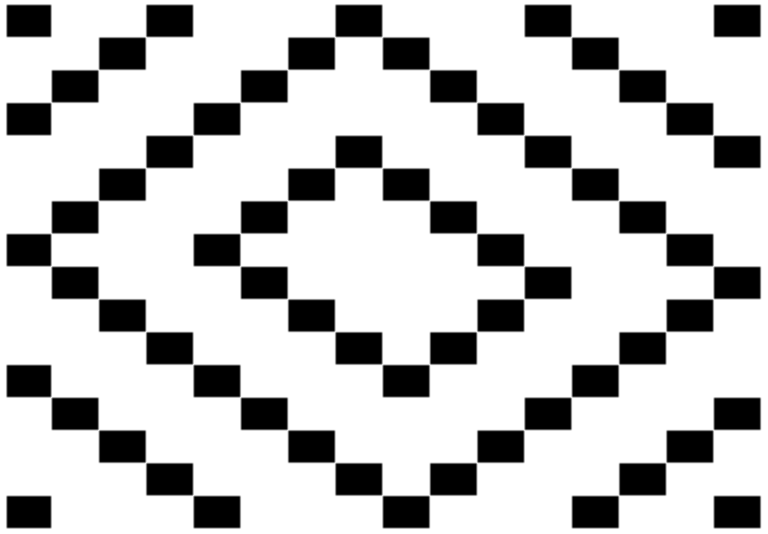
Give the GLSL for this pattern, as a Shadertoy shader.

```glsl
// 1 where a cell of the 16 x 16 grid is filled, 0 elsewhere
float filledCell(vec2 cell) {
    vec2 fromCenter = cell - 7.5;
    vec2 a = abs(fromCenter);
    if (max(a.x, a.y) > 7.6) return 0.0;

    // Stepped diamonds every four cells, shifted by one between opposite quadrants
    float ring = a.x + a.y;
    float phase = fromCenter.x * fromCenter.y < 0.0 ? 0.0 : 3.0;
    bool onDiamond = abs(mod(ring + 0.5, 4.0) - 0.5 - phase) < 0.25;
    bool corner = ring > 14.5;
    return onDiamond || corner ? 1.0 : 0.0;
}

// Soft coverage of a centred box, in units of canvas height
float softBox(vec2 p, vec2 halfSize, float blur) {
    vec2 cover = smoothstep(vec2(-blur), vec2(blur), halfSize - abs(p));
    return cover.x * cover.y;
}

void mainImage(out vec4 fragColor, in vec2 fragCoord) {
    vec2 uv = fragCoord / iResolution.xy;
    vec2 aspect = vec2(iResolution.x / iResolution.y, 1.0);
    vec2 pitch = vec2(0.06158, 0.06132);
    vec2 grid = (uv - vec2(0.0055, 0.0104)) / pitch;
    vec2 cellSize = pitch * aspect;
    float blur = max(0.0028, 0.7 / iResolution.y);

    // Neighbours are included so that soft edges cross cell borders
    float ink = 0.0;
    for (int j = -1; j <= 1; j++) {
        for (int i = -1; i <= 1; i++) {
            vec2 cell = floor(grid) + vec2(i, j);
            vec2 p = (grid - cell - 0.5) * cellSize;
            float box = softBox(p, 0.5 * cellSize - 0.0007, blur);
            ink = max(ink, box * filledCell(cell));
        }
    }

    // The first column is trimmed at the left margin
    ink *= smoothstep(-blur, blur, (uv.x - 0.0088) * aspect.x);
    fragColor = vec4(vec3(1.0 - ink), 1.0);
}
```
